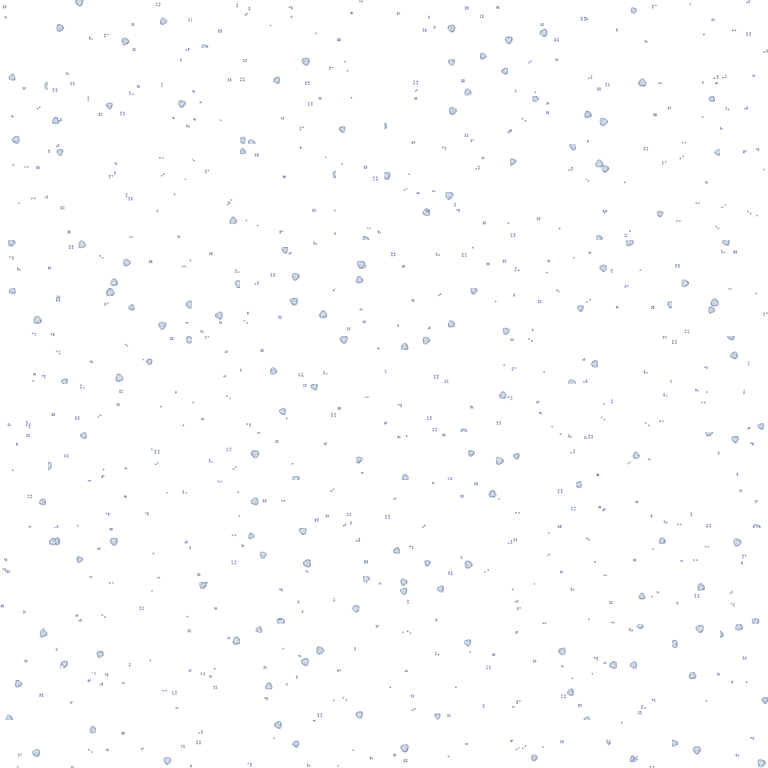
Reproduce this texture procedurally as a Shadertoy shader.

```glsl
// Sparse blue-grey pebbles and tiny broken specks scattered on white.

float hash(vec2 p) {
    return fract(sin(dot(p, vec2(127.1, 311.7))) * 43758.5453);
}

// Coverage of a shape with signed distance d, softened over one pixel
float cover(float d, float pixel) {
    return clamp(0.5 - d / pixel, 0.0, 1.0);
}

// Lumpy disc with a dark, grainy rim and a pale core
vec4 pebble(vec2 p, vec2 seed, float grain, float pixel) {
    float angle = atan(p.y, p.x);
    float radius = mix(0.0041, 0.0054, hash(seed + 5.3));
    radius += 0.0005 * sin(3.0 * angle + 6.28 * hash(seed + 6.1));
    float d = length(p) - radius;
    vec3 core = mix(vec3(0.76, 0.81, 0.87), vec3(0.86, 0.89, 0.91), grain);
    vec3 rim = mix(vec3(0.54, 0.60, 0.73), vec3(0.74, 0.78, 0.85), grain);
    float edge = smoothstep(-0.0028, -0.0010, d + 0.06 * (p.x - p.y));
    return vec4(mix(core, rim, edge), cover(d, pixel));
}

// Two by two cluster of dots, some of them missing
vec4 speck(vec2 p, vec2 seed, float grain, float pixel) {
    vec2 spread = vec2(0.0019, 0.0014) * mix(0.35, 1.1, hash(seed + 7.7));
    float keep = mix(0.35, 1.0, hash(seed + 8.9));
    float alpha = 0.0;
    for (int i = 0; i < 4; i++) {
        vec2 corner = vec2(i % 2, i / 2) * 2.0 - 1.0;
        float present = step(hash(seed + corner * 3.1 + 9.4), keep);
        float d = length(p - corner * spread) - 0.00115;
        alpha = max(alpha, present * cover(d, pixel));
    }
    vec3 ink = mix(vec3(0.50, 0.55, 0.71), vec3(0.70, 0.74, 0.83), grain);
    return vec4(ink, alpha);
}

void mainImage(out vec4 fragColor, in vec2 fragCoord) {
    vec2 uv = fragCoord / iResolution.y;
    float pixel = 1.0 / iResolution.y;
    float grain = hash(floor(uv * 512.0));
    vec3 color = vec3(1.0);

    // Each layer drops one grain per cell; cell borders may clip it
    vec2 cell = floor(uv * 16.0);
    for (int layer = 0; layer < 3; layer++) {
        vec2 seed = cell + float(layer) * vec2(37.0, 59.0) + 0.5;
        vec2 center = vec2(hash(seed), hash(seed + 2.7));
        vec2 p = (fract(uv * 16.0) - center) / 16.0;
        vec4 mark = hash(seed + 4.2) < 0.2
            ? pebble(p, seed, grain, pixel)
            : speck(p, seed, grain, pixel);
        color = mix(color, mark.rgb, mark.a);
    }

    fragColor = vec4(color, 1.0);
}
```
